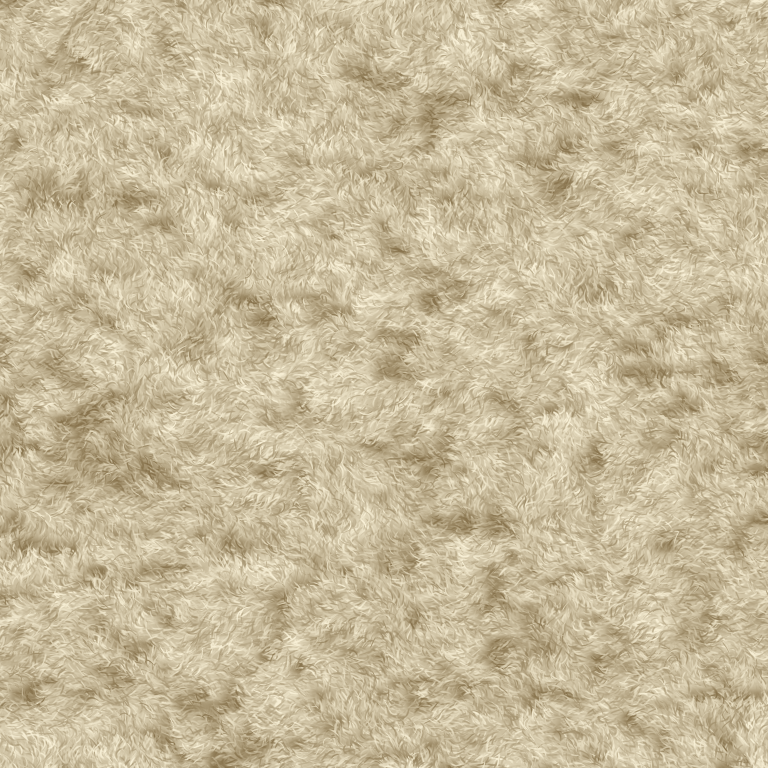
Give the GLSL for this texture, as a three.js fragment shader.

```glsl
// Cream wool fleece: layers of short curved fibres, combed along a swirling
// direction field, are laid over one another and then shaded by small,
// slightly flattened tufts with darker crevices between them.
varying vec2 vUv;

const int LAYERS = 12;
const vec3 SHADOW_WOOL = vec3(0.63, 0.56, 0.42);
const vec3 LIGHT_WOOL = vec3(0.90, 0.86, 0.75);

// Four random values from a cell and a seed
vec4 hash4(vec3 key) {
  vec4 h = fract(key.xyzx * vec4(0.1031, 0.1030, 0.0973, 0.1099));
  h += dot(h, h.wzxy + 33.33);
  return fract((h.xxyz + h.yzzw) * h.zywx);
}

// Smooth value noise in 0..1
float noise(vec2 p, float seed) {
  vec2 cell = floor(p);
  vec2 f = fract(p);
  f = f * f * (3.0 - 2.0 * f);
  float a = hash4(vec3(cell, seed)).x;
  float b = hash4(vec3(cell + vec2(1.0, 0.0), seed)).x;
  float c = hash4(vec3(cell + vec2(0.0, 1.0), seed)).x;
  float d = hash4(vec3(cell + vec2(1.0, 1.0), seed)).x;
  return mix(mix(a, b, f.x), mix(c, d, f.x), f.y);
}

vec2 rotate(vec2 p, float angle) {
  float c = cos(angle);
  float s = sin(angle);
  return vec2(c * p.x + s * p.y, c * p.y - s * p.x);
}

// Combing angle: mostly down to the right, with tight swirls
float combAngle(vec2 p) {
  float swirl = 0.6 * noise(p * 11.0, 21.0) + 0.4 * noise(p * 29.0, 22.0);
  return -0.65 + 4.6 * (swirl - 0.5);
}

// Soft coverage of one bent fibre lying along x, tapered at both ends
float fibreMask(vec2 p, float halfLength, float bend, float width) {
  float along = abs(p.x) / halfLength;
  float across = abs(p.y - bend * (p.x * p.x - 0.2));
  float taper = 1.0 - smoothstep(0.5, 1.0, along);
  return taper * (1.0 - smoothstep(0.0, width, across));
}

// Lays one layer of fibres over the tone below it
float layFibres(float tone, vec2 p, float angle, float density, float seed) {
  vec2 grid = p * density + 0.37 * seed;
  vec2 home = floor(grid);
  for (int y = -1; y <= 1; y++) {
    for (int x = -1; x <= 1; x++) {
      vec2 cell = home + vec2(float(x), float(y));
      vec4 place = hash4(vec3(cell, seed));
      vec4 look = hash4(vec3(cell, seed + 40.0));
      float lean = angle + 1.8 * (place.z - 0.5);
      vec2 local = rotate(grid - cell - place.xy, lean);
      float halfLength = mix(0.45, 0.9, place.w);
      float bend = 0.9 * (look.y - 0.5);
      float width = mix(0.11, 0.19, look.z);
      float mask = fibreMask(local, halfLength, bend, width);
      tone = mix(tone, look.x - 0.5, 0.78 * mask);
    }
  }
  return tone;
}

// Tuft brightness around zero, darker in the crevices
float tuftShade(vec2 p) {
  vec2 flat_p = p * vec2(0.75, 1.0);
  float height = 0.13 * noise(flat_p * 9.0, 31.0)
               + 0.42 * noise(flat_p * 31.0, 32.0)
               + 0.45 * noise(flat_p * 62.0, 33.0);
  float crevice = 1.0 - smoothstep(0.20, 0.42, height);
  return 0.95 * (height - 0.5) - 0.26 * crevice;
}

void main() {
  float angle = combAngle(vUv);

  // Fibres, from the bottom of the pile to the top
  float fibre = 0.0;
  for (int i = 0; i < LAYERS; i++) {
    float layer = float(i);
    fibre = layFibres(fibre, vUv, angle, 60.0 + 2.0 * layer, layer + 1.0);
  }

  // Tufts, their edges frayed along the fibres
  vec2 combed = vec2(cos(angle), sin(angle));
  float tuft = tuftShade(vUv + 0.016 * fibre * combed);

  float tone = clamp(0.60 + 1.2 * fibre + tuft, -0.35, 1.25);
  gl_FragColor = vec4(mix(SHADOW_WOOL, LIGHT_WOOL, tone), 1.0);
}
```
